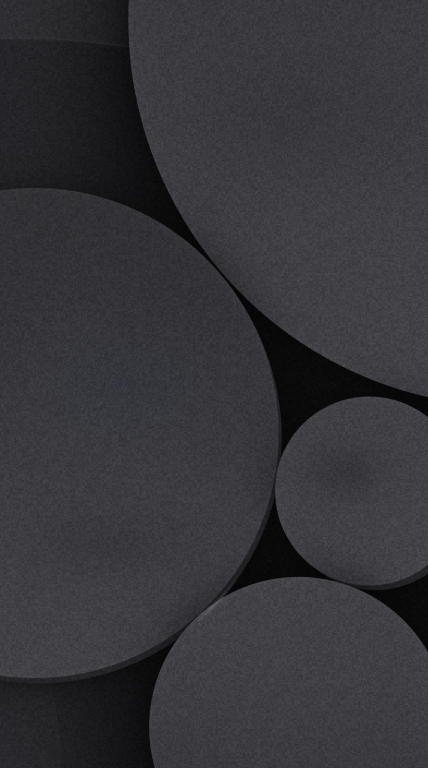
Reproduce this background procedurally as a Shadertoy shader.

```glsl
// Large matte charcoal discs almost touching one another over a near-black ground.
// Each disc is a distance function with a soft vertical gradient, a cloudy patch
// and a slim offset rim below it; fine grain covers everything.

float hash(vec2 p) {
    vec3 q = fract(vec3(p.xyx) * 0.1031);
    q += dot(q, q.yzx + 33.33);
    return fract((q.x + q.y) * q.z);
}

float noise(vec2 p) {
    vec2 i = floor(p), f = fract(p);
    f = f * f * (3.0 - 2.0 * f);
    return mix(mix(hash(i), hash(i + vec2(1, 0)), f.x),
               mix(hash(i + vec2(0, 1)), hash(i + vec2(1, 1)), f.x), f.y);
}

// Antialiased coverage of a signed distance
float cover(float d) {
    float w = 0.8 / iResolution.y;
    return 1.0 - smoothstep(-w, w, d);
}

// Gaussian spot with separate horizontal and vertical sizes
float glow(vec2 p, vec2 center, vec2 size) {
    vec2 q = (p - center) / size;
    return exp(-dot(q, q));
}

// Paints a disc over its slim lower rim; shade.x is the bottom tone, shade.y the top
void disc(inout vec3 color, vec2 p, vec2 center, float radius, vec2 rimShift, vec2 shade) {
    float d = length(p - center) - radius;
    float rim = length(p - center - rimShift) - radius;
    color *= 1.0 - 0.35 * exp(-max(rim, 0.0) * 45.0);
    color = mix(color, vec3(0.145, 0.145, 0.157), cover(rim));

    float height = (p.y - center.y) / radius * 0.5 + 0.5;
    float tone = mix(shade.x, shade.y, smoothstep(0.0, 1.0, height));
    tone += 0.014 * (noise(p * 7.0 + center * 9.0) - 0.5);
    tone += 0.018 * exp(-abs(d) * 230.0);
    color = mix(color, tone * vec3(0.985, 0.99, 1.06), cover(d));
}

void mainImage(out vec4 fragColor, in vec2 fragCoord) {
    vec2 p = fragCoord / iResolution.xy * vec2(0.56, 1.0);

    // Ground, fading to black toward the right
    float ground = mix(0.05, 0.15, smoothstep(0.27, 0.0, p.x));
    vec3 color = ground * vec3(0.98, 0.98, 1.08);

    // Faint arcs in the upper and lower left corners
    float upperArc = length(p - vec2(0.026, 0.117)) - 0.833;
    color += 0.035 * (1.0 - cover(upperArc)) + 0.035 * exp(-abs(upperArc) * 700.0);
    float lowerArc = length(p - vec2(-0.32, 0.01)) - 0.398;
    float lowerMask = 1.0 - smoothstep(0.1, 0.13, p.y);
    color += lowerMask * (0.012 * cover(lowerArc) + 0.018 * exp(-abs(lowerArc) * 800.0));

    // Discs
    disc(color, p, vec2(0.6714, 0.974), 0.5034, vec2(0.0), vec2(0.262, 0.205));
    disc(color, p, vec2(0.0456, 0.4362), 0.319, vec2(0.004, -0.007), vec2(0.258, 0.195));
    disc(color, p, vec2(0.483, 0.3607), 0.123, vec2(0.008, -0.006), vec2(0.262, 0.25));
    disc(color, p, vec2(0.3906, 0.0534), 0.1953, vec2(0.0), vec2(0.215, 0.26));

    // Cloudy dark patches and a cool tint within the discs
    color *= 1.0 - 0.16 * glow(p, vec2(0.45, 0.385), vec2(0.05, 0.035));
    color *= 1.0 - 0.1 * glow(p, vec2(0.16, 0.29), vec2(0.11, 0.04));
    color *= 1.0 - 0.1 * glow(p, vec2(0.4, 0.84), vec2(0.15, 0.1));
    color += vec3(-0.005, -0.002, 0.01) * glow(p, vec2(0.16, 0.5), vec2(0.09, 0.06));

    // Glint where the left disc meets the lower one
    float leftEdge = length(p - vec2(0.0476, 0.4332)) - 0.321;
    color += 0.16 * exp(-abs(leftEdge) * 600.0) * glow(p, vec2(0.282, 0.216), vec2(0.025));

    // Fine grain at two scales
    float grain = hash(floor(p * 512.0)) + 0.6 * noise(p * 300.0) - 0.8;
    color += grain * (0.012 + 0.13 * color.g);

    fragColor = vec4(clamp(color, 0.0, 1.0), 1.0);
}
```
